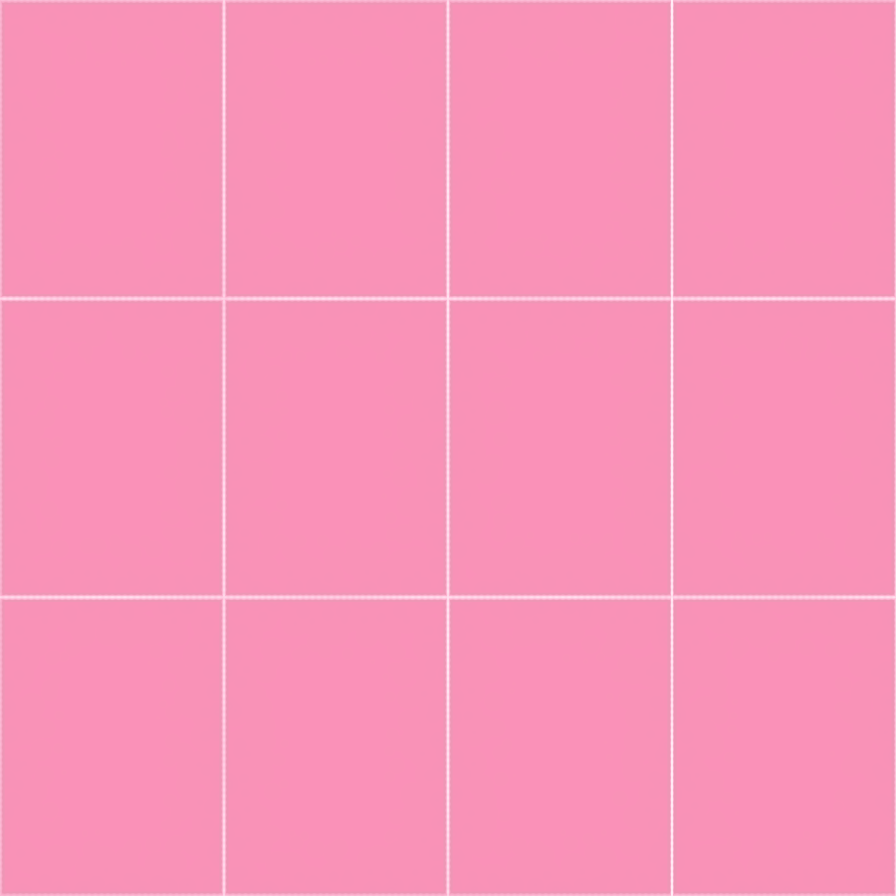
This pattern is drawn by a Shadertoy shader. Its source:

```glsl
// Coverage of a line with the given half width and edge softness
float lineMask(float dist, float halfWidth, float softness) {
    return 1.0 - smoothstep(halfWidth - softness, halfWidth + softness, dist);
}

vec2 hash2(vec2 cell) {
    return fract(sin(vec2(dot(cell, vec2(127.1, 311.7)), dot(cell, vec2(269.5, 183.3)))) * 43758.5);
}

// Distance to the nearest scattered point
float cellular(vec2 p) {
    vec2 cell = floor(p);
    float nearest = 2.0;
    for (int y = -1; y <= 1; y++)
        for (int x = -1; x <= 1; x++) {
            vec2 neighbour = cell + vec2(x, y);
            nearest = min(nearest, length(neighbour + hash2(neighbour) - p));
        }
    return nearest;
}

// Layered sines, roughly in -1..1, for uneven wear along a joint
float wear(float along, float seed) {
    return 0.6 * sin(along * 13.0 + seed * 2.4) + 0.4 * sin(along * 37.0 + seed * 5.1);
}

void mainImage(out vec4 fragColor, in vec2 fragCoord) {
    vec2 uv = fragCoord / iResolution.xy;
    float pixel = 0.7 / min(iResolution.x, iResolution.y);

    // Four tiles across, three down; distance to the nearest joint
    vec2 tiles = vec2(4.0, 3.0);
    vec2 joint = round(uv * tiles);
    vec2 dist = abs(uv - joint / tiles);
    vec2 border = step(joint, vec2(0.5)) + step(tiles - 0.5, joint);

    // Fine beading and slow wear run along each joint
    vec2 bead = sin(uv.yx * 900.0 + joint * 1.7);
    vec2 age = vec2(wear(uv.y, joint.x), wear(uv.x, joint.y + 7.0));

    // Flat pink, faintly mottled beside the joints
    float nearJoint = exp(-min(dist.x, dist.y) * 30.0);
    vec3 color = vec3(0.98, 0.57, 0.72);
    color += vec3(-0.015, 0.006, -0.004) * nearJoint * (1.0 - cellular(uv * 48.0));

    // Dusky fringe on both sides of the joints
    vec2 fringe = vec2(lineMask(dist.x, 0.0052, pixel), lineMask(dist.y, 0.0052, pixel));
    color = mix(color, vec3(0.935, 0.59, 0.71), max(fringe.x, fringe.y));

    // Pale body, narrower towards the right and fainter on the border
    vec2 halfWidth = vec2(0.0024 - 0.0006 * step(2.5, joint.x), 0.0028) + 0.0002 * bead;
    vec2 strength = mix(vec2(0.95), vec2(0.7), border) + 0.05 * bead + 0.05 * age;
    vec2 body = strength * vec2(lineMask(dist.x, halfWidth.x, pixel), lineMask(dist.y, halfWidth.y, pixel));
    color = mix(color, vec3(0.995, 0.7, 0.82), clamp(max(body.x, body.y), 0.0, 1.0));

    // Light core, whiter towards the right
    vec2 glow = (vec2(0.45 + 0.17 * joint.x, 0.6) + 0.15 * age + 0.08 * bead) * (1.0 - 0.6 * border);
    vec2 core = glow * vec2(lineMask(dist.x, 0.0011, pixel), lineMask(dist.y, 0.0013, pixel));
    color = mix(color, vec3(1.0, 0.92, 0.96), clamp(max(core.x, core.y), 0.0, 1.0));

    fragColor = vec4(color, 1.0);
}
```
